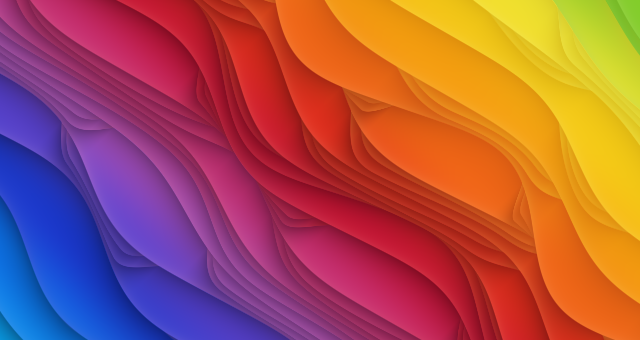
A WebGL 2 fragment shader for this background:

```glsl
#version 300 es
precision highp float;
// Rainbow of overlapping wavy sheets running from upper left to lower right.
// Sheets are painted from the lower left upward; each edge is a sine fold that
// catches light, and drops a soft shadow on the sheet beneath it.
uniform vec2 u_resolution;
out vec4 fragColor;

// Main folds: level across the spectrum, crest position along it, wave height.
const vec3 FOLDS[16] = vec3[16](
    vec3(-0.92, 0.40, 0.06), vec3(-0.70, 0.45, 0.10), vec3(-0.45, 0.65, 0.10),
    vec3(-0.28, 0.40, 0.09), vec3(-0.11, 0.80, 0.06), vec3(0.02, 0.88, 0.07),
    vec3(0.16, 1.00, 0.08), vec3(0.30, 2.08, 0.10), vec3(0.46, 2.05, 0.11),
    vec3(0.60, 2.18, 0.10), vec3(0.75, 2.36, 0.10), vec3(0.85, 1.88, 0.15),
    vec3(1.01, 1.93, 0.08), vec3(1.21, 1.78, 0.08), vec3(1.42, 2.00, 0.04),
    vec3(1.59, 1.40, 0.05));

const vec3 SPECTRUM[13] = vec3[13](
    vec3(0.04, 0.66, 0.98), vec3(0.04, 0.45, 0.93), vec3(0.10, 0.22, 0.82),
    vec3(0.34, 0.25, 0.82), vec3(0.70, 0.32, 0.76), vec3(0.79, 0.18, 0.46),
    vec3(0.81, 0.07, 0.20), vec3(0.90, 0.17, 0.10), vec3(0.96, 0.40, 0.08),
    vec3(0.97, 0.62, 0.05), vec3(0.97, 0.80, 0.08), vec3(0.95, 0.90, 0.18),
    vec3(0.50, 0.80, 0.15));

vec3 spectrum(float hue) {
    float x = clamp((hue + 1.05) / 2.8, 0.0, 0.9999) * 12.0;
    int i = int(x);
    return mix(SPECTRUM[i], SPECTRUM[i + 1], smoothstep(0.0, 1.0, fract(x)));
}

// Returns (edge height, resting level) of a main fold at a point along it.
vec2 foldAt(int index, float along) {
    int known = min(index, 15);
    vec3 fold = FOLDS[known];
    float level = fold.x + 0.18 * float(index - known);
    float phase = 4.2 * (along - fold.y);
    return vec2(level + fold.z * (cos(phase) + 0.12 * sin(2.0 * phase)), level);
}

void main() {
    vec2 p = gl_FragCoord.xy / u_resolution.y;
    float down = 1.0 - p.y;
    float across = p.x - 1.05 * down;
    float along = p.x + down;
    float pixel = 1.3 / u_resolution.y;

    float hue = across;
    float shadow = 0.0;
    float glow = 0.0;
    vec2 lower = foldAt(0, along);

    for (int i = 0; i < 16; i++) {
        vec2 upper = foldAt(i + 1, along);
        float gap = upper.x - lower.x;
        // Each fold is followed by two thin sheets that tuck away in wide gaps.
        for (int j = 0; j < 3; j++) {
            float f = float(j) / 3.0;
            if (j > 0) {
                f += 0.12 * sin(5.0 * along + 2.4 * float(i) + float(j));
                f += 0.9 * smoothstep(0.11, 0.22, gap);
            }
            vec2 sheet = mix(lower, upper, f);
            float d = across - sheet.x;
            float cover = smoothstep(-pixel, pixel, d);
            float dropped = exp(min(d, 0.0) / 0.075);
            float lit = 0.6 * exp(-max(d, 0.0) / 0.022) + 0.4 * exp(-max(d, 0.0) / 0.1);
            shadow = mix(max(shadow, dropped), 0.0, cover);
            glow = mix(glow, lit, cover);
            hue = mix(hue, mix(across, sheet.y, 0.35), cover);
        }
        lower = upper;
    }

    // Shadows lean toward the colder neighbor hue; warm yellows stay bright.
    float warmth = smoothstep(0.45, 1.1, across);
    vec3 color = spectrum(hue + 0.05 * glow - 0.09 * shadow * warmth);
    color *= 1.0 - mix(0.38, 0.10, warmth) * shadow;
    color = mix(color, vec3(1.0, 0.9, 0.85), 0.13 * glow * (1.0 - 0.6 * shadow));
    fragColor = vec4(color, 1.0);
}
```
